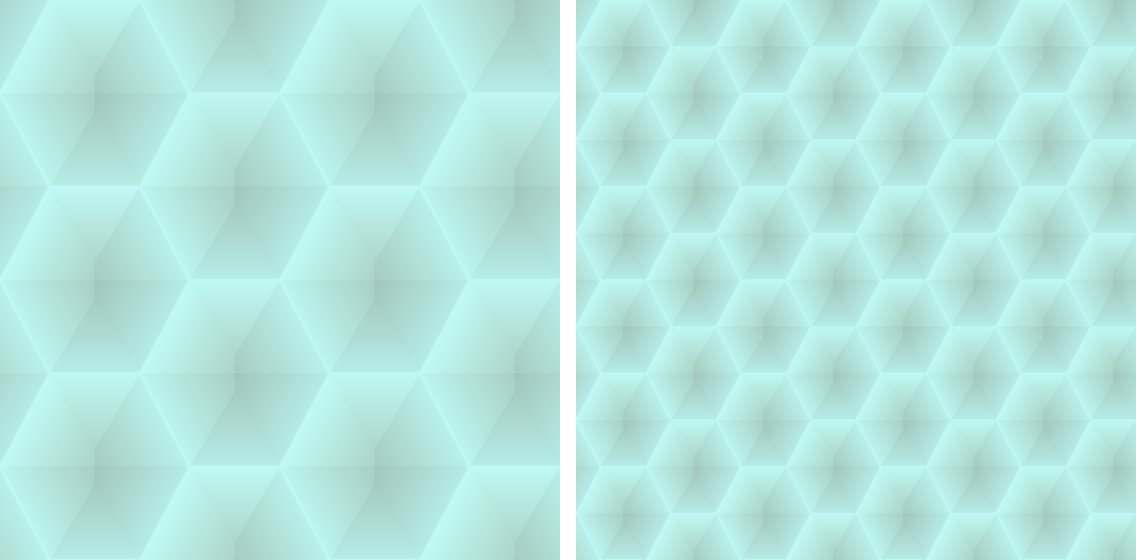
Left, the tile; right, the same tile 2 across and 2 down.
A WebGL 1 fragment shader for this pattern:

```glsl
precision highp float;
// Seamless field of faceted hexagonal studs in pale aqua, in two staggered columns.
// Each hexagon is shaded by its distance to the nearest side, and each facet is
// tinted by a light from the upper left; a thin bright seam follows the borders.

uniform vec2 u_resolution;

const vec2 REPEATS = vec2(2.0, 3.0);         // whole repeats across and down
const vec2 FIRST_CENTRE = vec2(0.1693, 1.0 / 6.0);
const float HALF_WIDTH = 0.1693;             // centre to left or right corner
const float SEAM_WIDTH = 0.005;
const vec2 LIGHT_DIR = vec2(-0.65, 0.76);
const vec3 EDGE_COLOUR = vec3(0.73, 0.95, 0.93);
const vec3 CENTRE_COLOUR = vec3(0.655, 0.805, 0.755);
const vec3 SEAM_COLOUR = vec3(0.755, 0.98, 0.965);
const vec3 LIGHT_TINT = vec3(0.022, 0.030, 0.028);
const int SAMPLES = 3;                       // antialiasing grid per axis

// Offset from the nearest centre of a wrapping rectangular lattice.
vec2 latticeOffset(vec2 p, vec2 centre) {
  vec2 period = 1.0 / REPEATS;
  return (fract((p - centre) / period + 0.5) - 0.5) * period;
}

// Distances inward from the slanted side (x) and the flat side (y).
vec2 sideDistances(vec2 p, vec2 slantNormal) {
  vec2 a = abs(p);
  return vec2(HALF_WIDTH * slantNormal.x - dot(a, slantNormal),
              0.5 / REPEATS.y - a.y);
}

vec3 pattern(vec2 p) {
  float halfHeight = 0.5 / REPEATS.y;
  float halfTop = 0.5 / REPEATS.x - HALF_WIDTH;
  vec2 slantNormal = normalize(vec2(halfHeight, HALF_WIDTH - halfTop));

  // Choose the hexagon that contains the point.
  vec2 local = latticeOffset(p, FIRST_CENTRE);
  vec2 other = latticeOffset(p, FIRST_CENTRE + 0.5 / REPEATS);
  vec2 sides = sideDistances(local, slantNormal);
  vec2 otherSides = sideDistances(other, slantNormal);
  if (min(otherSides.x, otherSides.y) > min(sides.x, sides.y)) {
    local = other;
    sides = otherSides;
  }

  // Depth gradient and facet lighting.
  float depth = max(min(sides.x, sides.y), 0.0);
  vec2 facing = vec2(local.x < 0.0 ? -1.0 : 1.0, local.y < 0.0 ? -1.0 : 1.0);
  vec2 normal = facing * (sides.x < sides.y ? slantNormal : vec2(0.0, 1.0));
  vec3 colour = mix(EDGE_COLOUR, CENTRE_COLOUR, depth / (HALF_WIDTH * slantNormal.x));
  colour = min(colour + LIGHT_TINT * dot(normal, LIGHT_DIR), SEAM_COLOUR);

  // Bright seam fading into the facet.
  float seam = 1.0 - smoothstep(0.0, SEAM_WIDTH, depth);
  return mix(colour, SEAM_COLOUR, 0.75 * seam);
}

void main() {
  vec3 sum = vec3(0.0);
  float count = float(SAMPLES);
  for (int j = 0; j < SAMPLES; j++) {
    for (int i = 0; i < SAMPLES; i++) {
      vec2 jitter = (vec2(float(i), float(j)) + 0.5) / count - 0.5;
      sum += pattern((gl_FragCoord.xy + jitter) / u_resolution);
    }
  }
  gl_FragColor = vec4(sum / (count * count), 1.0);
}
```
